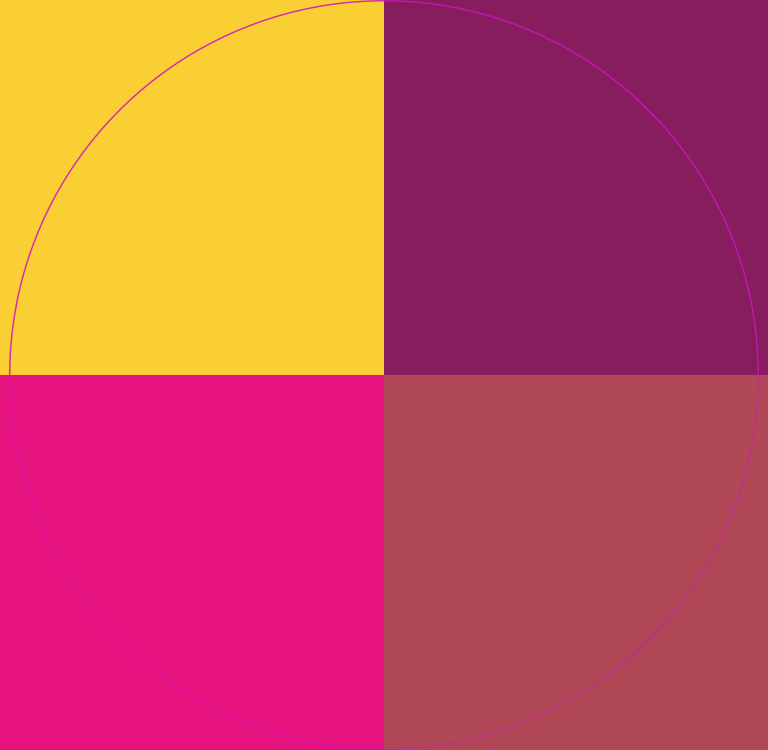
This background is drawn by a WebGL 2 fragment shader. Its source:

```glsl
#version 300 es
precision highp float;
// Four flat colour quadrants crossed by a thin magenta ring.

#define RING_RADIUS 0.499
#define RING_WIDTH 0.002
#define RING_ALPHA_TOP 0.85
#define RING_ALPHA_BOTTOM 0.5

uniform vec2 u_resolution;
out vec4 fragColor;

const vec3 YELLOW = vec3(0.98, 0.81, 0.20);
const vec3 PLUM = vec3(0.53, 0.11, 0.37);
const vec3 PINK = vec3(0.90, 0.07, 0.49);
const vec3 CLAY = vec3(0.69, 0.28, 0.34);
const vec3 MAGENTA = vec3(0.80, 0.08, 0.74);

// Antialiased step across zero, one pixel wide
float softStep(float dist, float pixel) {
    return clamp(dist / pixel + 0.5, 0.0, 1.0);
}

void main() {
    // Centred coordinates in units of canvas height
    float pixel = 1.0 / u_resolution.y;
    vec2 p = (gl_FragCoord.xy - 0.5 * u_resolution) * pixel;

    // Quadrants
    float right = softStep(p.x, pixel);
    float upper = softStep(p.y, pixel);
    vec3 color = mix(mix(PINK, CLAY, right), mix(YELLOW, PLUM, right), upper);

    // Ring, fainter over the lower half
    float ringDist = abs(length(p) - RING_RADIUS) - 0.5 * RING_WIDTH;
    float ring = softStep(-ringDist, pixel);
    float alpha = mix(RING_ALPHA_BOTTOM, RING_ALPHA_TOP, upper);
    color = mix(color, MAGENTA, ring * alpha);

    fragColor = vec4(color, 1.0);
}
```
